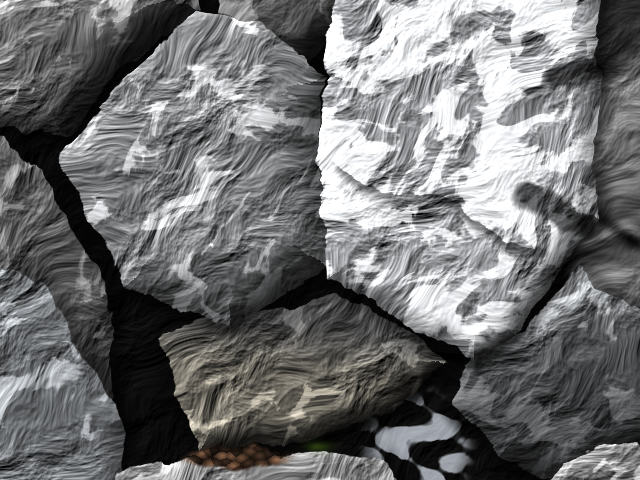
This texture is drawn by a Shadertoy shader. Its source:

```glsl
vec2 hash2(vec2 p) {
  return fract(sin(vec2(dot(p, vec2(127.1, 311.7)), dot(p, vec2(269.5, 183.3)))) * 43758.5);
}

// Cellular noise: distance to the nearest seed, random value of its cell
vec2 cells(vec2 p) {
  vec2 near = vec2(9, 0);
  for (int i = 0; i < 9; i++) {
    vec2 id = floor(p) + vec2(i % 3 - 1, i / 3 - 1), seed = hash2(id);
    float d = length(id + seed - p);
    if (d < near.x) near = vec2(d, seed.x);
  }
  return near;
}

// Layered cells, stretched along a diagonal grain and bent by sines
float crag(vec2 p) {
  p = mat2(.8, -.6, .6, .8) * p * vec2(5.5, 8);
  p += .25 * sin(p.yx * 2.3 + 1.5 * sin(p * 1.3)) + .07 * sin(p.yx * 9.);
  float sum = 0., amp = .5;
  for (int i = 0; i < 5; i++) {
    sum += amp * cells(p).x;
    p = mat2(1.6, 1.2, -1.2, 1.6) * p + 3.1;
    amp *= .53;
  }
  return sum;
}

float glow(vec2 p, vec2 centre, vec2 radius) {
  vec2 q = (p - centre) / radius;
  return exp(-dot(q, q));
}

vec2 fromSegment(vec2 p, vec2 a, vec2 b) {
  vec2 e = b - a;
  return p - a - e * clamp(dot(p - a, e) / dot(e, e), 0., 1.);
}

// Two corners per column, in hundredths of the canvas height
vec2 corner(mat4 m, int i) {
  vec4 c = m[i / 2] * .01;
  return i % 2 == 0 ? c.xy : c.zw;
}

// Signed distance to the polygon, then the outward direction
vec3 outline(vec2 p, mat4 m) {
  float best = 9., side = 1.;
  vec2 away = vec2(0);
  for (int i = 0; i < 8; i++) {
    vec2 a = corner(m, i), b = corner(m, (i + 7) % 8), e = b - a, w = p - a;
    vec2 gap = fromSegment(p, a, b);
    if (length(gap) < best) { best = length(gap); away = gap; }
    bvec3 c = bvec3(p.y >= a.y, p.y < b.y, e.x * w.y > e.y * w.x);
    if (all(c) || all(not(c))) side = -side;
  }
  float d = side * max(best, 1e-5);
  return vec3(d, away / d);
}

// Bevelled stone with relief (grain.x), pale flakes (grain.y) and cast shadow
void stone(inout vec3 col, vec2 p, vec2 grain, mat4 m, vec3 tint, float cover, float bevel) {
  vec3 o = outline(p, m);
  float light = dot(o.yz, vec2(-.5, .86));
  float slope = 1. - smoothstep(0., bevel, -o.x);
  float flake = smoothstep(cover - .35, cover + .45, grain.y);
  vec3 face = mix(tint, min(tint * 1.75, vec3(.97, .98, .99)), flake);
  face *= 1. + slope * light * (light > 0. ? .2 : .85);
  face *= 1. + grain.x * mix(.24, .1, flake);
  face += .22 * tint * smoothstep(-.012, 0., o.x) * max(light, 0.);
  col *= 1. - (.38 - .32 * light) * (1. - smoothstep(0., .05, o.x));
  float aa = .8 / iResolution.y;
  col = mix(col, face, 1. - smoothstep(-aa, aa, o.x));
}

void mainImage(out vec4 fragColor, in vec2 fragCoord) {
  vec2 p = fragCoord / iResolution.y;
  float h = crag(p), blot = crag(p * 1.25 + 7.3);
  vec2 g = vec2((h - crag(p + vec2(-.0016, .0026))) / .02, (blot - .44) / .1);
  vec2 q = p + .045 * (vec2(h, blot) - .44);

  // Dark gaps, pool and wet bank
  vec3 col = vec3(.04) * (1. + .4 * g.x);
  float ripple = sin(p.x * 38. + 3. * sin(p.y * 47. + p.x * 20.)) + sin(p.y * 75. - p.x * 31. + 6. * h);
  float pool = smoothstep(.25, .6, glow(q, vec2(.87, .06), vec2(.11, .13)));
  col += vec3(.58, .6, .63) * pool * smoothstep(-.2, .5, ripple);
  float wet = .44 - .28 * smoothstep(-.03, .03, q.y - .83 - .8 * (q.x - 1.245));
  wet -= glow(p, vec2(1.29, .51), vec2(.12, .07)) * (.25 - .1 * ripple);
  float bank = smoothstep(1.17, 1.22, p.x) * smoothstep(.3, .4, p.y);
  col = mix(col, vec3(wet * (1. + .15 * g.x + .06 * ripple)), bank);

  // Rear stones on the left and along the top
  mat4 ridge = mat4(-5,105, 40,105, 41,98, 26,86, 13,71, 6,72, -5,74, -5,90);
  stone(col, q, g, ridge, vec3(.41), 1.2, .13);
  stone(col, q - vec2(.5, .14), g, ridge, vec3(.33), 1.2, .09);
  mat4 shoulder = mat4(-15,76, 0,71, 8,65, 15,53, 23,39, 24,5, 10,0, -15,0);
  stone(col, q, g, shoulder, vec3(.32), 1.1, .1);
  stone(col, q - vec2(.03, -.27), g, shoulder, vec3(.4, .41, .42), 1.2, .08);

  // Lower stones
  vec3 earth = mix(vec3(.42, .405, .37), vec3(.24), smoothstep(.2, .34, p.y + .1 * p.x - .06));
  stone(col, q, g, mat4(33,30, 43,34, 70,38, 87,31, 92,24, 79,13, 62,8, 41,6), earth, 1., .06);
  vec3 slate = vec3(.3, .305, .31) * (.7 + .6 * smoothstep(.1, .4, p.y));
  stone(col, q, g, mat4(96,24, 109,31, 120,44, 134,34, 140,8, 118,-1, 104,4, 95,17), slate, .8, .1);
  mat4 kerb = mat4(23,-5, 25,1, 33,4, 42,5, 60,5, 68,6, 80,4, 88,-5);
  stone(col, q, g, kerb, vec3(.47), 1., .03);
  stone(col, q - vec2(.92, .025), g, kerb, vec3(.46), 1., .04);

  // Fallen leaves and moss
  vec2 leaf = cells(p * vec2(45, 65));
  float litter = smoothstep(.3, .6, glow(q, vec2(.49, .045), vec2(.12, .025)));
  col = mix(col, vec3(.42, .3, .22) * (.25 + leaf.y) * (1.2 - leaf.x), litter);
  col = mix(col, vec3(.22, .32, .08), .7 * glow(q, vec2(.66, .07), vec2(.03, .012)));

  // Rounded boulder with its vein
  stone(col, q, g, mat4(40,98, 54,96, 67,84, 66,65, 68,45, 48,32, 26,40, 12,68), vec3(.475, .48, .485), 1., .13);
  col += .25 - .25 * smoothstep(.001, .004, length(fromSegment(q, vec2(.52, .59), vec2(.43, .47))));

  // Pale slab, its ledge and its hollows
  float cover = .75 - 1.5 * glow(p, vec2(1, .93), vec2(.27, .24));
  cover -= 1.3 * glow(p, vec2(.96, .66), vec2(.25, .07)) + .9 * glow(p, vec2(.93, .42), vec2(.24, .1));
  stone(col, q, g, mat4(71,105, 125,105, 124,55, 107,30, 99,25, 68,42, 66,67, 68,88), vec3(.57, .575, .585), cover, .065);
  float ledge = q.y - .66 + .4 * (q.x - .69) - .018 * sin(q.x * 22.);
  float span = smoothstep(.68, .72, p.x) * (1. - smoothstep(1.1, 1.16, p.x));
  col *= 1. - .5 * span * smoothstep(-.035, 0., ledge) * (1. - smoothstep(0., .004, ledge));
  float upper = length(fromSegment(q, vec2(1.16, .835), vec2(1.23, .85)));
  float lower = length(fromSegment(q, vec2(1.09, .6), vec2(1.21, .535)));
  col *= .4 + .6 * smoothstep(.014, .032, min(upper, lower));

  fragColor = vec4(clamp(col, 0., 1.), 1);
}
```
